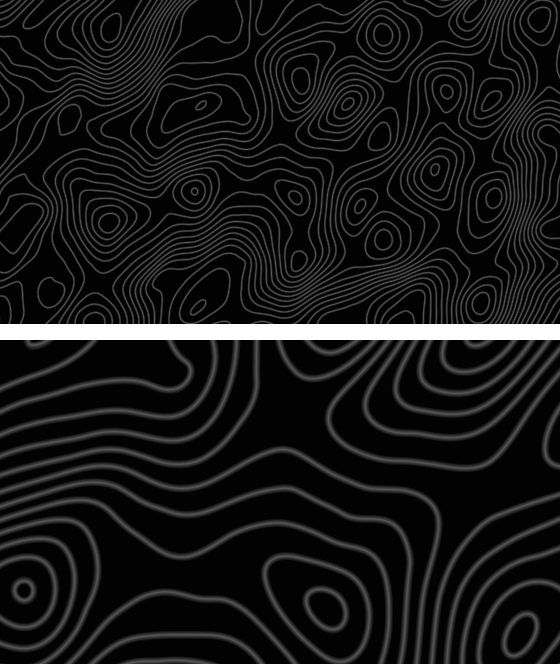
Top, the full canvas; bottom, a detail of the centre.
Write a WebGL 1 fragment shader that draws this pattern.

```glsl
precision highp float;
// Topographic contour map: thin grey level lines on near-black.
// The terrain is a sum of scattered cone-like hills and pits, gently warped;
// line distance is the height error divided by the local slope.

uniform vec2 u_resolution;

vec3 hash3(vec2 cell) {
  vec3 q = fract(cell.xyx * vec3(0.1031, 0.1030, 0.0973));
  q += dot(q, q.yxz + 33.33);
  return fract((q.xxy + q.yzz) * q.zyx);
}

// One hill or pit per cell, each fading out at a radius of 1.2 cells.
// Most cells alternate in sign, so that slopes stay evenly spread.
float hills(vec2 p) {
  vec2 cell = floor(p);
  float sum = 0.0;
  for (int j = -1; j <= 1; j++) {
    for (int i = -1; i <= 1; i++) {
      vec2 id = cell + vec2(float(i), float(j));
      vec3 rnd = hash3(id + 67.0);
      vec2 toPeak = p - id - 0.25 - 0.5 * rnd.xy;
      float s = min(sqrt(dot(toPeak, toPeak) + 0.004) / 1.2, 1.0);
      float checker = 1.0 - 2.0 * mod(id.x + id.y, 2.0);
      float side = rnd.z < 0.22 ? -checker : checker;
      float size = 0.8 + 0.4 * fract(rnd.z * 7.0);
      sum += side * size * (1.0 - s) * (1.0 - s) * (1.0 + 0.5 * s);
    }
  }
  return sum;
}

// Height in contour levels; ridges stretch along the rising diagonal,
// and a slight tilt across it keeps lines running through the valleys.
float terrain(vec2 p) {
  p += 0.016 * sin(p.yx * vec2(15.0, 13.0) + vec2(0.7, 2.1));
  p += 0.005 * sin(p.yx * vec2(37.0, 41.0) + vec2(4.0, 1.3));
  vec2 along = vec2(0.6, 0.8);
  vec2 q = vec2(3.8 * dot(p, along), 5.5 * dot(p, vec2(-along.y, along.x)));
  return 6.2 * (hills(q) + 0.1 * hills(q * 2.1 + 9.0)) + 1.8 * q.y;
}

void main() {
  vec2 p = gl_FragCoord.xy / u_resolution.y;

  // Slope from central differences.
  vec2 e = vec2(0.001, 0.0);
  vec2 slope = vec2(terrain(p + e) - terrain(p - e),
                    terrain(p + e.yx) - terrain(p - e.yx)) / (2.0 * e.x);

  // Distance to the nearest level line, with a soft falloff.
  float levelError = abs(fract(terrain(p)) - 0.5);
  float lineDistance = levelError / max(length(slope), 2.0);
  float softRadius = max(0.0046, 1.3 / u_resolution.y);
  float line = 1.0 - clamp(lineDistance / softRadius, 0.0, 1.0);

  vec3 ground = vec3(0.008);
  vec3 contour = vec3(0.335);
  gl_FragColor = vec4(mix(ground, contour, line), 1.0);
}
```
